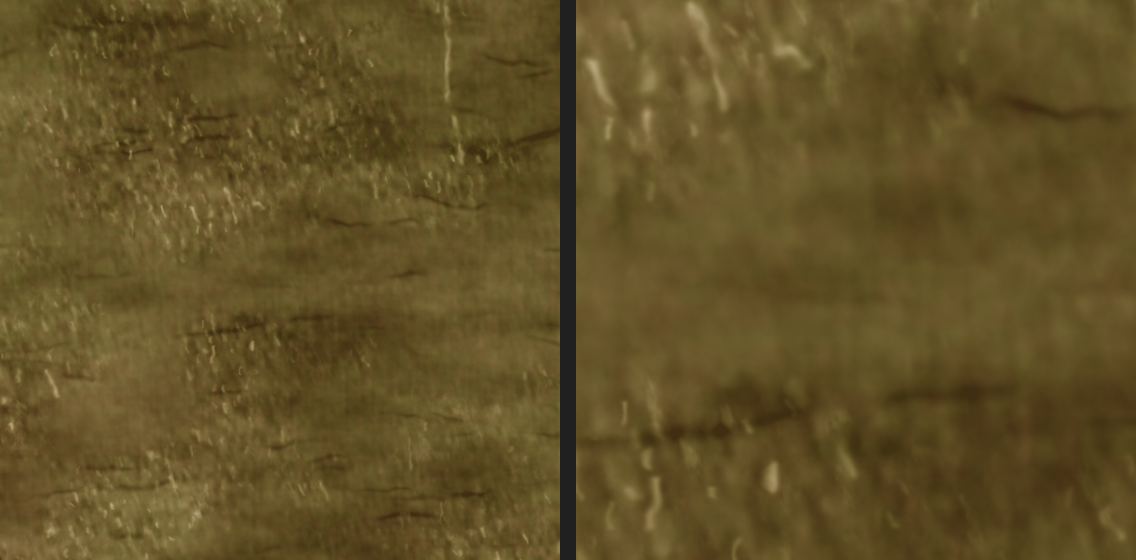
Left, the full canvas; right, a detail of the centre.
Reproduce this texture procedurally as a WebGL 2 fragment shader.

```glsl
#version 300 es
precision highp float;
uniform vec2 u_resolution;
out vec4 fragColor;

float hash(vec2 p) {
  vec3 q = fract(vec3(p.xyx) * 0.1031);
  q += dot(q, q.yzx + 33.33);
  return fract((q.x + q.y) * q.z);
}

float noise(vec2 p) {
  vec2 i = floor(p), f = fract(p);
  f = f * f * (3.0 - 2.0 * f);
  return mix(mix(hash(i), hash(i + vec2(1, 0)), f.x),
             mix(hash(i + vec2(0, 1)), hash(i + 1.0), f.x), f.y);
}

float fbm(vec2 p) {
  float sum = 0.0, amp = 0.5;
  for (int i = 0; i < 4; i++) {
    sum += amp * noise(p);
    p = mat2(0.96, 0.28, -0.28, 0.96) * p * 2.03 + 17.3;
    amp *= 0.5;
  }
  return sum / 0.9375;
}

// Clustered areas where the surface is roughened
float roughness(vec2 p) {
  float patches = fbm(p * vec2(5.0, 8.0) + 31.0);
  return smoothstep(0.42, 0.7, patches + 0.2 * (0.45 - p.x));
}

// Irregular slanted glints, one candidate per cell
float glints(vec2 p, vec2 cells, float size, float seed) {
  vec2 home = floor(p * cells);
  vec2 ragged = p + 0.006 * (vec2(noise(p * 95.0), noise(p * 95.0 + 40.0)) - 0.5);
  float light = 0.0;
  for (int j = -1; j <= 1; j++)
  for (int i = -1; i <= 1; i++) {
    vec2 id = home + vec2(i, j), key = id + seed;
    vec2 center = (id + vec2(hash(key), hash(key + 41.7))) / cells;
    float angle = 0.25 + 0.7 * (hash(key + 7.9) - 0.5);
    float halfLength = size * mix(0.2, 1.0, pow(hash(key + 13.1), 2.0));
    float width = mix(0.0022, 0.005, hash(key + 23.5));
    vec2 d = ragged - center, along = vec2(sin(angle), -cos(angle));
    float t = clamp(dot(d, along), -halfLength, halfLength);
    float dist = length(d - along * t) / width;
    float strength = pow(hash(key + 57.3), 3.5) * (0.07 + roughness(center));
    light += strength * exp(-dist * dist) * mix(0.4, 1.2, noise(p * 110.0 + seed));
  }
  return light;
}

// Long, nearly level creases: x is shadow, y is the lit lip
vec2 creases(vec2 p, vec2 cells, float reach, float seed) {
  vec2 home = floor(p * cells), result = vec2(0.0);
  for (int j = -1; j <= 1; j++)
  for (int i = -1; i <= 1; i++) {
    vec2 id = home + vec2(i, j), key = id + seed;
    vec2 d = p - (id + vec2(hash(key), hash(key + 19.3))) / cells;
    float len = reach * mix(0.4, 1.0, hash(key + 5.7));
    float slope = 0.36 * (hash(key + 71.1) - 0.42);
    float bend = 0.016 * (noise(vec2(d.x * 14.0, hash(key) * 90.0)) - 0.5)
               + 0.007 * (noise(vec2(d.x * 55.0, hash(key) * 70.0)) - 0.5);
    float y = d.y - slope * d.x - bend;
    float taper = 1.0 - smoothstep(0.3, 1.0, abs(d.x) / len);
    float breaks = smoothstep(0.2, 0.6, noise(p * vec2(20.0, 12.0) + seed));
    float amount = taper * breaks * hash(key + 83.0);
    float width = mix(0.0028, 0.0065, noise(p * 26.0 + seed));
    result.x += amount * (exp(-y * y / (width * width)) + 0.4 * exp(-abs(y) * 60.0));
    result.y += amount * exp(-pow((y + 0.009) / 0.004, 2.0));
  }
  return result;
}

void main() {
  vec2 p = gl_FragCoord.xy / u_resolution;
  vec2 warped = p + 0.03 * (vec2(fbm(p * 6.0), fbm(p * 6.0 + 50.0)) - 0.5);
  float rough = roughness(p);

  // Broad mottling and flattened folds
  float tone = 0.397 + 0.24 * (fbm(warped * vec2(3.5, 5.5) + 4.0) - 0.5);
  tone += 0.15 * (fbm(warped * vec2(9.0, 26.0) + 9.0) - 0.5);
  tone += 0.02 * (0.5 - p.x);

  // Ragged grain, fine fibres and bright flecks of the rough patches
  vec2 slanted = vec2(p.x + 0.25 * p.y, p.y);
  tone += mix(0.035, 0.11, rough) * (noise(slanted * vec2(115.0, 60.0)) - 0.5);
  tone += mix(0.055, 0.13, rough) * (fbm(p * vec2(85.0, 70.0)) - 0.5);
  tone += 0.018 * (noise(vec2(p.x * 150.0, p.y * 7.0)) - 0.5);
  tone += 0.12 * rough * smoothstep(0.6, 0.9, fbm(slanted * vec2(70.0, 38.0) + 23.0));

  // Creases and glints
  vec2 crease = creases(warped, vec2(2.0, 6.0), 0.3, 3.0)
              + 0.7 * creases(warped, vec2(6.0, 12.0), 0.1, 61.0);
  tone -= 0.115 * min(crease.x, 1.1);
  tone += 0.045 * crease.y * noise(p * 60.0);
  float glint = glints(p, vec2(54.0, 44.0), 0.009, 11.0)
              + 1.2 * glints(p, vec2(17.0, 12.0), 0.03, 137.0);
  tone += 0.24 * min(glint, 1.1);

  // Broken upright seam with a smoother panel beside it
  float seamX = 0.795 + 0.05 * smoothstep(0.85, 0.6, p.y)
              + 0.012 * (noise(vec2(p.y * 22.0, 2.0)) - 0.5) + 0.008 * (noise(p * 80.0) - 0.5);
  float upper = smoothstep(0.56, 0.68, p.y);
  float seam = exp(-pow((p.x - seamX) / 0.006, 2.0)) * upper;
  tone += 0.2 * seam * smoothstep(0.3, 0.85, noise(p * vec2(80.0, 42.0)));
  tone -= 0.018 * upper * smoothstep(0.0, 0.01, p.x - seamX);

  // Olive to brown tint
  float d = clamp(tone, 0.25, 0.72) - 0.4;
  float tint = 0.05 * (fbm(p * vec2(3.0, 4.0) + 70.0) - 0.53 + 0.16 * (0.5 - p.y))
             + 0.03 * (noise(p * 75.0) - 0.5);
  vec3 color = vec3(0.4 + d, 0.333 + d, 0.158 + 0.75 * d + d * d);
  color += tint * vec3(0.6, -0.4, 0.3);
  fragColor = vec4(color, 1.0);
}
```
